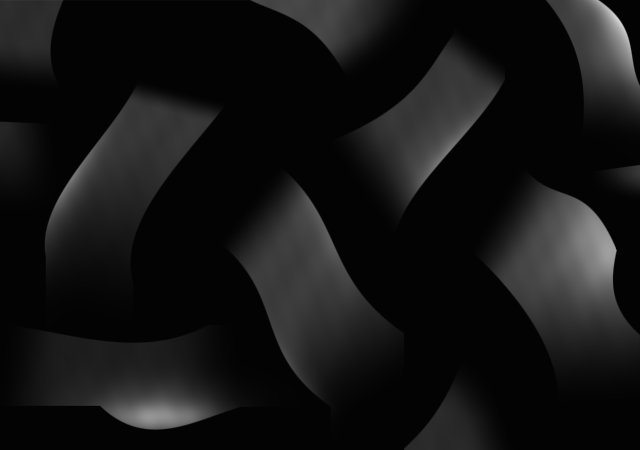
A WebGL 2 fragment shader for this background:

```glsl
#version 300 es
precision highp float;
// Dark woven ribbons with softly lit folds and sharp curved edges.
uniform vec2 u_resolution;
out vec4 outColor;

const float CANVAS_HEIGHT = 540.0;  // design units, y runs downward
const float SHADOW = 0.012;         // level of the unlit cloth
const float EDGE_SOFTNESS = 1.5;    // in screen samples
const float STREAK_AMOUNT = 0.035;
const vec3 TINT = vec3(1.0);

// Smooth curve through four evenly spaced values between s0 and s1.
float curve(float s, float s0, float s1, vec4 v) {
  float u = 3.0 * clamp((s - s0) / (s1 - s0), 0.0, 1.0);
  float a = u - 1.0, b = u - 2.0, c = u - 3.0;
  return dot(v, vec4(-a * b * c / 6.0, u * b * c / 2.0, -u * a * c / 2.0, u * a * b / 6.0));
}

// Antialiased mask, one where d is positive.
float inside(float d) {
  return smoothstep(-0.5, 0.5, d / (EDGE_SOFTNESS * max(fwidth(d), 1e-4)));
}

// Soft ramp from dark at a to lit at b.
float ramp(vec2 p, vec2 a, vec2 b) {
  vec2 axis = b - a;
  return smoothstep(0.0, 1.0, dot(p - a, axis) / dot(axis, axis));
}

float glow(vec2 p, vec2 center, vec2 radius) {
  vec2 q = (p - center) / radius;
  return exp(-dot(q, q));
}

// Light that gathers along an edge at distance d.
float rim(float d, float width) {
  return exp(-max(d, 0.0) / width);
}

float leftRibbons(vec2 p) {
  // Upper corner fold and the strip below it
  float corner = curve(p.y, 0.0, 105.0, vec4(76, 64, 61, 72)) - p.x;
  float light = inside(corner) * 0.16 * ramp(p, vec2(30, 108), vec2(35, 50));
  light += inside(p.y - 146.0 - 0.04 * p.x) * 0.13
    * ramp(p, vec2(65, 150), vec2(0, 160)) * ramp(p, vec2(10, 260), vec2(10, 150));

  // Broad slanting ribbon
  float l = p.x - curve(p.y, 100.0, 308.0, vec4(165, 118, 70, 55));
  float r = curve(p.y, 85.0, 340.0, vec4(300, 235, 174, 160)) - p.x;
  float body = 0.2 * ramp(p, vec2(120, 390), vec2(190, 140));
  body += 0.34 * rim(l, 18.0) * glow(p, vec2(85, 225), vec2(65, 75));
  light += inside(l) * inside(r) * body * ramp(p, vec2(215, 108), vec2(207, 138));

  // Low horizontal ribbon with a bright lip
  float top = p.y - curve(p.x, 10.0, 250.0, vec4(390, 404, 411, 390));
  float bottom = curve(p.x, 120.0, 290.0, vec4(487, 515, 507, 488)) - p.y;
  body = 0.1 * ramp(p, vec2(0, 430), vec2(80, 440)) * ramp(p, vec2(290, 430), vec2(190, 440));
  body += 0.4 * glow(p, vec2(190, 502), vec2(70, 18));
  body += 0.12 * glow(p, vec2(190, 480), vec2(80, 25));
  return light + inside(top) * inside(bottom) * body;
}

float middleRibbons(vec2 p) {
  // Fold at the top
  float fold = curve(p.x, 300.0, 427.0, vec4(0, 18, 48, 115)) - p.y;
  float light = inside(fold) * 0.26 * ramp(p, vec2(490, 60), vec2(390, 20))
    * ramp(p, vec2(425, 95), vec2(400, 50));

  // Ribbon rising to the right
  float l = p.x - curve(p.y, 40.0, 168.0, vec4(545, 516, 476, 400));
  float r = curve(p.y, 95.0, 282.0, vec4(606, 561, 508, 474)) - p.x;
  float body = 0.2 + 0.28 * rim(r, 22.0) * glow(p, vec2(530, 185), vec2(70, 70));
  light += inside(l) * inside(r) * body * ramp(p, vec2(584, 58), vec2(558, 92))
    * ramp(p, vec2(435, 235), vec2(500, 190));

  // Ribbon falling to the right
  l = p.x - curve(p.y, 295.0, 488.0, vec4(268, 314, 339, 397));
  r = curve(p.y, 197.0, 400.0, vec4(333, 387, 420, 485)) - p.x;
  body = 0.22 * ramp(p, vec2(455, 480), vec2(370, 340));
  body += 0.15 * rim(r, 20.0) * glow(p, vec2(385, 275), vec2(50, 80));
  body += 0.16 * rim(l, 14.0) * glow(p, vec2(360, 440), vec2(40, 50));
  light += inside(l) * inside(r) * body * ramp(p, vec2(298, 243), vec2(345, 280));

  // Faint fold at the bottom
  float low = p.x - curve(p.y, 430.0, 538.0, vec4(556, 540, 518, 485));
  return light + inside(low) * 0.15 * ramp(p, vec2(600, 480), vec2(540, 500))
    * ramp(p, vec2(560, 425), vec2(540, 500));
}

float rightRibbons(vec2 p) {
  // Brightest fold, in the upper corner
  float l = p.x - curve(p.y, 0.0, 165.0, vec4(655, 688, 700, 698));
  float r = curve(p.y, 0.0, 105.0, vec4(718, 750, 759, 769)) - p.x;
  float body = 0.22 * ramp(p, vec2(720, 170), vec2(725, 60));
  body += 0.65 * rim(r, 20.0) * glow(p, vec2(738, 30), vec2(60, 70));
  float light = inside(l) * inside(r) * body;

  // Thin strip beneath it
  light += inside(p.y - 206.0 + 0.14 * (p.x - 710.0)) * 0.2
    * ramp(p, vec2(705, 210), vec2(775, 205)) * ramp(p, vec2(750, 240), vec2(755, 205));

  // Wide ribbon curling over its right edge
  float top = p.y - curve(p.x, 632.0, 740.0, vec4(205, 229, 246, 300));
  l = p.x - curve(p.y, 305.0, 470.0, vec4(570, 620, 654, 670));
  r = curve(p.y, 250.0, 402.0, vec4(750, 740, 737, 768)) - p.x;
  body = 0.27 * ramp(p, vec2(690, 490), vec2(680, 310));
  body += 0.34 * glow(p, vec2(735, 290), vec2(52, 60));
  return light + inside(top) * inside(l) * inside(r) * body
    * ramp(p, vec2(592, 250), vec2(655, 288));
}

void main() {
  vec2 p = vec2(gl_FragCoord.x, u_resolution.y - gl_FragCoord.y) * CANVAS_HEIGHT / u_resolution.y;
  float streaks = sin(p.x * 0.11 + p.y * 0.05 + sin(p.y * 0.04)) + 0.5 * sin(p.x * 0.23 - p.y * 0.09);
  float light = leftRibbons(p) + middleRibbons(p) + rightRibbons(p);
  outColor = vec4(TINT * (SHADOW + light * (1.0 + STREAK_AMOUNT * streaks)), 1.0);
}
```
